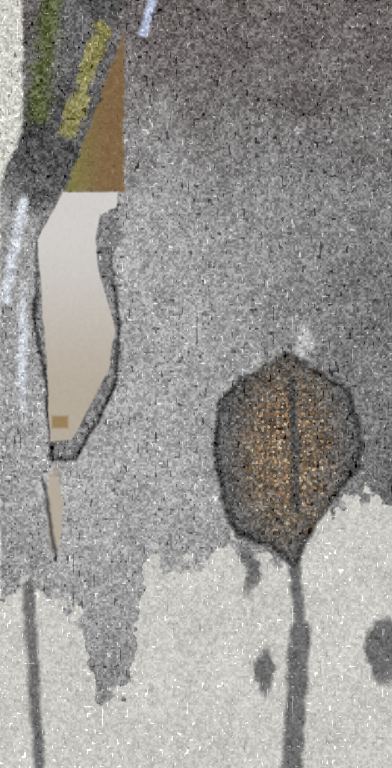
Reproduce this texture procedurally as a Shadertoy shader.

```glsl
// Worn wet asphalt with a long puddle, a rubble-filled pothole and dry paving.
// Polygon, ellipse and line distances are roughened by noise; grain and pebbles
// come from hashed grids. The height is 7.68 units, with y pointing down.

float hash(vec2 p) {
  vec3 q = fract(p.xyx * .1031);
  q += dot(q, q.yzx + 33.33);
  return fract((q.x + q.y) * q.z);
}

float noise(vec2 p) {
  vec2 i = floor(p), f = fract(p);
  f *= f * (3. - 2. * f);
  return mix(mix(hash(i), hash(i + vec2(1, 0)), f.x),
             mix(hash(i + vec2(0, 1)), hash(i + 1.), f.x), f.y);
}

float fbm(vec2 p) {
  float sum = 0., amp = .53;
  for (int i = 0; i < 4; i++, amp *= .5, p = p * 2.03 + 17.) sum += amp * noise(p);
  return sum;
}

// Distance to the line from ends.xy to ends.zw
float line(vec2 p, vec4 ends) {
  vec2 d = ends.zw - ends.xy;
  p -= ends.xy;
  return length(p - d * clamp(dot(p, d) / dot(d, d), 0., 1.));
}

// Ellipse with center e.xy and radii e.zw
float oval(vec2 p, vec4 e) {
  return (length((p - e.xy) / e.zw) - 1.) * min(e.z, e.w);
}

float polygon(vec2 p, float v[24]) {
  float d = 9., side = 1.;
  vec2 b = vec2(v[22], v[23]);
  for (int i = 0; i < 24; i += 2) {
    vec2 a = vec2(v[i], v[i + 1]);
    d = min(d, line(p, vec4(a, b)));
    if ((a.y > p.y) != (b.y > p.y) &&
        p.x < a.x + (b.x - a.x) * (p.y - a.y) / (b.y - a.y)) side = -side;
    b = a;
  }
  return side * d;
}

float fill(float d, float soft) { return 1. - smoothstep(-soft, soft, d); }

void paint(inout vec3 col, vec3 ink, float d, float soft) {
  col = mix(col, ink, fill(d, soft));
}

// Height of the paving's ragged border
float pavingEdge(float x) {
  float h[17] = float[17](5.98, 5.82, 5.92, 6.1, 7., 6.9, 5.6, 5.72, 5.6, 5.4,
    5.5, 5.62, 5.5, 5.1, 5.02, 5., 5.05);
  float s = clamp(x * 4., 0., 15.99);
  int i = int(s);
  return mix(h[i], h[i + 1], smoothstep(0., 1., fract(s)));
}

void mainImage(out vec4 fragColor, in vec2 fragCoord) {
  vec2 p = vec2(fragCoord.x, iResolution.y - fragCoord.y) / iResolution.y * 7.68;
  vec2 wobble = vec2(fbm(p * 9.), fbm(p * 9. + 40.)) - .5;
  vec2 w = p + wobble * .16, e = p + wobble * .05;
  float mottle = fbm(p * 3.) - .5;

  // Asphalt, darker at the top and right
  vec3 col = mix(vec3(.41, .39, .385), vec3(.51), smoothstep(.2, 2.2, p.y + mottle));
  col += .13 * fill(oval(p, vec4(1.2, 4, 1.5, 2.7)), .8) + mottle * .12;
  col -= .07 * fill(line(w, vec4(3.8, 3, 3.9, 5)) - .3, .5);

  // Muddy verge, grass and reflections
  paint(col, vec3(.36) + mottle * .3, line(w, vec4(.85, -.2, .5, 1.7)) - .42, .2);
  paint(col, vec3(.35, .38, .24), line(w, vec4(.53, 0, .38, 1.15)) - .09, .1);
  paint(col, vec3(.54, .52, .34), line(w, vec4(1.03, .3, .68, 1.3)) - .085, .03);
  float pool = max(max(p.y - 1.92, e.x - 1.24), 1.36 - e.x - e.y * .37);
  paint(col, mix(vec3(.5, .48, .29), vec3(.5, .4, .28), smoothstep(.65, 1.1, p.x)), pool, .025);
  paint(col, vec3(.72, .76, .86), line(e, vec4(1.52, 0, 1.44, .33)) - .045, .03);
  paint(col, vec3(.8, .8, .77), e.x - .23 + .23 * smoothstep(1.2, 1.95, p.y), .025);

  // Dry paving with damp runs and stains
  float dry = fill(pavingEdge(p.x + wobble.x * .15) - p.y + wobble.y * .5, .05);
  col = mix(col, vec3(.79, .785, .765) + mottle * .07, dry);
  float damp = min(line(e, vec4(2.93, 5.5, 3, 6.3)) - .055, line(e, vec4(3, 6.3, 2.91, 7.8)) - .1);
  damp = min(damp, line(e, vec4(.28, 5.85, .4, 7.8)) - .055);
  damp = min(damp, oval(w, vec4(2.65, 6.7, .085, .22)));
  damp = min(damp, oval(w, vec4(3.83, 6.5, .17, .33)));
  damp = min(damp, oval(w, vec4(2.52, 5.68, .08, .24)));
  paint(col, vec3(.43), damp, .035);
  float pale = min(oval(w, vec4(3.04, 3.4, .08, .19)), oval(w, vec4(2.55, 3.56, .045, .13)));
  paint(col, vec3(.7), pale, .04);

  // Wet basin, dark lip and bright water
  float basin = polygon(e, float[24](.62, 1.92, 1.18, 1.92, 1.2, 2.4, 1.1, 2.55, 1.2, 3.3,
    1.14, 3.85, .98, 4.2, .75, 4.58, .52, 4.6, .46, 3.8, .35, 3.3, .36, 2.3));
  paint(col, vec3(.5), basin, .03);
  col *= 1. - .6 * fill(abs(basin) - .018, .025) * smoothstep(2., 3.3, p.y);
  float water = polygon(p + wobble * .025, float[24](.63, 1.92, 1.18, 1.92, 1.17, 2.07, 1., 2.15,
    .95, 2.4, .98, 2.65, 1.15, 3.3, 1.09, 3.7, .72, 4.4, .5, 4.42, .47, 3.7, .37, 2.4));
  water = min(water, oval(e, vec4(.54, 5.1, .075, .4)));
  float sheen = min(line(e, vec4(.24, 2, .05, 3)) - .05, oval(e, vec4(.22, 3.5, .05, .55)));
  paint(col, vec3(.8, .82, .85), sheen, .035);
  paint(col, mix(vec3(.82, .81, .8), vec3(.71, .67, .61), smoothstep(2.2, 4.1, p.y)), water, .015);
  paint(col, vec3(.6, .5, .36), max(abs(p.x - .6) - .08, abs(p.y - 4.22) - .06), .02);
  paint(col, vec3(.29), line(e, vec4(.44, 4.8, .55, 5.6)) - .015, .025);

  // Pothole with a dark lip, pebbles and a groove
  float hole = polygon(e, float[24](2.9, 3.53, 3.5, 3.9, 3.62, 4.3, 3.6, 4.65, 3.15, 5.25,
    2.95, 5.68, 2.7, 5.48, 2.35, 5.35, 2.22, 5., 2.14, 4.5, 2.18, 4., 2.45, 3.78));
  paint(col, vec3(.37) + mottle * .12, hole, .035);
  col *= 1. - .5 * fill(abs(hole + .02) - .02, .045);
  float earth = fill(oval(w, vec4(2.87, 4.5, .43, .75)), .25) * fill(hole, .03);
  col = mix(col, vec3(.44, .385, .33) + wobble.x * .2, earth * .85);
  for (float k = 0.; k < 3.; k++) {
    vec2 g = p * (11. + 4. * k) + 7.3 * k, id = floor(g);
    float pick = hash(id + 31.);
    vec2 off = fract(g) - .33 - .34 * vec2(hash(id), hash(id + 9.));
    vec3 stone = mix(vec3(.57, .4, .26), vec3(.74, .69, .56), hash(id + 55.));
    col = mix(col, stone, earth * step(.52, pick) * fill(length(off) - .1 - .15 * pick, .08));
  }
  paint(col, vec3(.29), line(e, vec4(2.92, 3.8, 2.97, 5.1)) - .035, .03);

  // Grain, dark pits and bright chips
  float rough = (1. - .93 * fill(water, .015)) * (1. - .75 * fill(pool, .025));
  float grain = .6 * noise(p * 52.) + .4 * noise(p * 27. + 60.) - .5;
  grain *= mix(.36, .2, dry);
  grain -= .2 * smoothstep(.82, .95, noise(p * vec2(34, 21) + 90.)) * (1. - .6 * dry);
  grain += .2 * smoothstep(.84, .96, noise(p * vec2(40, 30) + 150.));
  fragColor = vec4(clamp(col + rough * grain, 0., 1.), 1);
}
```
